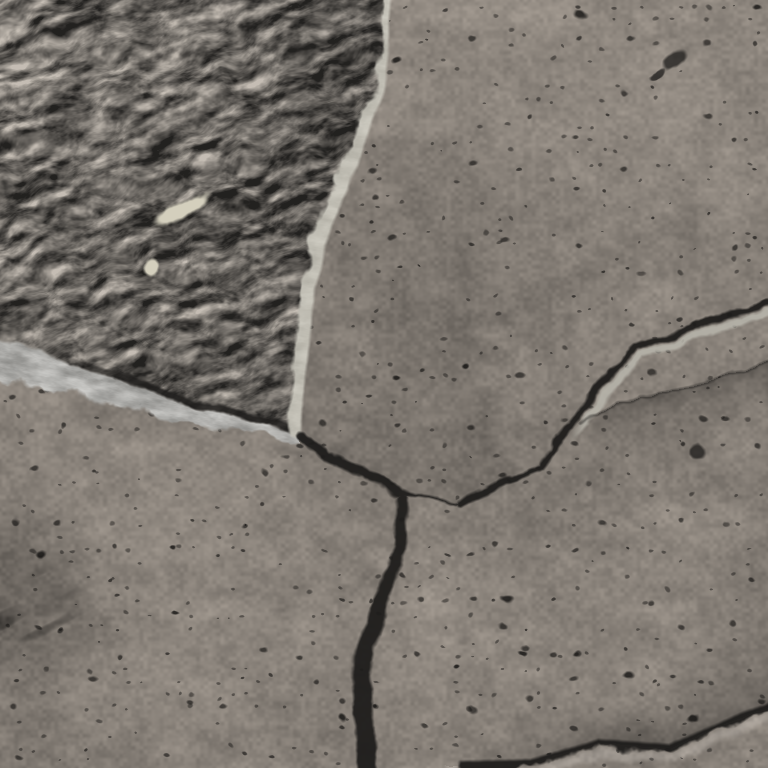
A Shadertoy shader for this texture:

```glsl
float hash(vec2 p) {
  return fract(sin(dot(p, vec2(127.1, 311.7))) * 43758.5453);
}

float noise(vec2 p) {
  vec2 i = floor(p), f = fract(p);
  f = f * f * (3. - 2. * f);
  return mix(mix(hash(i), hash(i + vec2(1, 0)), f.x),
             mix(hash(i + vec2(0, 1)), hash(i + vec2(1, 1)), f.x), f.y);
}

float fbm(vec2 p) {
  float sum = 0., amp = .533;
  for (int i = 0; i < 4; i++) {
    sum += amp * noise(p);
    p = mat2(1.6, 1.2, -1.2, 1.6) * p + 7.3;
    amp *= .5;
  }
  return sum;
}

// Signed distance to a polyline, positive on the left of its direction
float path(vec2 p, vec2 a, vec2 b, vec2 c, vec2 d, vec2 e) {
  vec2 pts[5] = vec2[5](a, b, c, d, e);
  float best = 9., side = 1.;
  for (int i = 0; i < 4; i++) {
    vec2 w = p - pts[i], s = pts[i + 1] - pts[i];
    float dist = length(w - s * clamp(dot(w, s) / dot(s, s), 0., 1.));
    if (dist < best) {
      best = dist;
      side = s.x * w.y < s.y * w.x ? -1. : 1.;
    }
  }
  return best * side;
}

float stroke(float dist, float halfWidth, float soft) {
  return 1. - smoothstep(halfWidth - soft, halfWidth + soft, abs(dist));
}

float blob(vec2 p, vec2 center, vec2 radius, float angle) {
  float c = cos(angle), s = sin(angle);
  return 1. - smoothstep(.7, 1.2, length(mat2(c, -s, s, c) * (p - center) / radius));
}

// Small holes scattered over a jittered grid
float pits(vec2 p, float density, float size) {
  vec2 cell = floor(p);
  vec2 center = .3 + .4 * vec2(hash(cell + 3.1), hash(cell + 8.7));
  float radius = size * (.4 + .6 * hash(cell + 5.5));
  float d = length((fract(p) - center) * vec2(.8, 1.1));
  return step(hash(cell), density) * (1. - smoothstep(radius * .5, radius * 1.4, d));
}

vec3 smoothStone(vec2 p, float upper) {
  float tone = mix(.515, .485, upper) + .13 * (fbm(p * vec2(7, 10)) - .5);
  tone += .12 * (fbm(p * vec2(38, 48) + 11.) - .5) + .07 * (noise(p * 190.) - .5);
  tone += upper * .05 * smoothstep(.65, .9, p.y);
  vec2 q = p - vec2(.02, .22);
  tone -= .1 * exp(-dot(q, q) * 110.);
  float wrinkle = noise(vec2(p.x * 18., p.y * 65. - p.x * 30.));
  tone -= .12 * smoothstep(.6, .9, wrinkle) * blob(p, vec2(0, .19), vec2(.11, .08), .3);
  return tone * vec3(1.04, .985, .925);
}

vec3 roughStone(vec2 p) {
  vec2 q = p + .012 * vec2(noise(p * 35.), noise(p * 35. + 9.));
  q = vec2(q.x, q.y - .25 * q.x) * vec2(36, 70);
  float flakes = fbm(q);
  float relief = flakes - fbm(q + vec2(-.15, .55));
  float tone = .4 + .55 * (flakes - .5) + .5 * relief;
  tone += .25 * (fbm(p * 9. + 2.) - .5) + .1 * (noise(p * 170.) - .5);
  tone -= .08 * smoothstep(.2, .42, p.x);
  return clamp(tone, .13, .75) * vec3(1.03, .99, .94);
}

void mainImage(out vec4 fragColor, in vec2 fragCoord) {
  vec2 uv = fragCoord / iResolution.xy;
  vec2 wobble = vec2(fbm(uv * 32.), fbm(uv * 32. + 17.)) - .5;
  vec2 p = uv + .014 * wobble;
  vec3 dark = vec3(.11, .105, .1), chalk = vec3(.77, .76, .72);

  // Outlines of the slabs
  float ridge = path(p, vec2(.506, 1.03), vec2(.495, .89), vec2(.414, .681),
    vec2(.397, .596), vec2(.382, .44));
  float ledge = path(p, vec2(-.05, .575), vec2(.07, .535), vec2(.195, .492),
    vec2(.27, .466), vec2(.382, .438));
  float leftCrack = path(p, vec2(.39, .434), vec2(.425, .403), vec2(.47, .388),
    vec2(.521, .357), vec2(.599, .345));
  float rightCrack = path(p, vec2(.599, .345), vec2(.703, .391), vec2(.755, .466),
    vec2(.827, .548), vec2(1.03, .616));
  float downCrack = path(p, vec2(.525, .35), vec2(.521, .284), vec2(.488, .199),
    vec2(.471, .128), vec2(.48, -.03));
  float baseCrack = path(p, vec2(.6, .004), vec2(.69, .006), vec2(.781, .032),
    vec2(.872, .026), vec2(1.03, .092));
  float lip = path(p, vec2(.755, .452), vec2(.8, .472), vec2(.885, .492),
    vec2(.93, .503), vec2(1.03, .538));

  // Stone faces, pits and soft shadows
  float above = p.x < .599 ? leftCrack : rightCrack;
  vec3 color = smoothStone(uv, smoothstep(-.004, .004, above) * step(.38, p.x));
  color *= 1. - .55 * pits(p * 30., .22, .13);
  color *= 1. - .4 * pits(p * 58. + 21., .2, .18);
  color *= 1. - .7 * pits(p * 13. + 1.7, .09, .085);
  float hole = blob(p, vec2(.878, .921), vec2(.017, .011), .8);
  hole = max(hole, blob(p, vec2(.857, .903), vec2(.012, .006), .4));
  hole = max(hole, blob(p, vec2(.911, .413), vec2(.01), 0.));
  color = mix(color, dark, .75 * hole);
  float lipShade = step(lip, 0.) * exp(-abs(lip) / .025) * smoothstep(.75, .79, p.x);
  float baseShade = step(0., baseCrack) * exp(-abs(baseCrack) / .05) * smoothstep(.6, .8, p.x);
  color *= 1. - .28 * lipShade - .25 * baseShade;

  // Broken face with pale chips
  float rough = smoothstep(-.003, .003, -ridge) * smoothstep(-.003, .003, ledge);
  color = mix(color, roughStone(uv), rough);
  float chip = max(blob(p, vec2(.237, .729), vec2(.04, .011), .5),
                   blob(p, vec2(.195, .651), vec2(.01, .012), 0.));
  color = mix(color, vec3(.83, .81, .74), chip);

  // Chalky edges
  float width = mix(.026, .007, min(p.x / .36, 1.)) + .01 * wobble.y;
  float streak = fbm(vec2(uv.x * 40. + uv.y * 30., uv.y * 95.)) - .5;
  float band = stroke(ledge + width, width, .003) * step(p.x, .388);
  color = mix(color, vec3(.7, .7, .69) + .4 * streak, .92 * band);
  float under = stroke(ledge - .005, .005, .003) * smoothstep(.02, .2, p.x) * step(p.x, .378);
  color = mix(color, dark, .85 * under);
  width = mix(.009, .005, smoothstep(.75, 1., p.y)) + .008 * wobble.x;
  color = mix(color, chalk + .15 * streak, .95 * stroke(ridge, width, .003));
  float rim = stroke(rightCrack + .012, .005, .003) * smoothstep(.74, .765, p.x);
  color = mix(color, chalk * .94, .85 * rim);
  color += .1 * stroke(baseCrack + .013, .006, .005);

  // Dark cracks
  float cracks = stroke(leftCrack, mix(.006, .0015, smoothstep(.51, .55, p.x)), .0025);
  cracks = max(cracks, stroke(rightCrack, .0045 + .004 * wobble.x, .0025));
  cracks = max(cracks, stroke(downCrack, mix(.012, .007, smoothstep(.05, .33, p.y)), .003));
  cracks = max(cracks, stroke(baseCrack, .005 + .012 * wobble.y, .003));
  cracks = max(cracks, .45 * stroke(lip, .002, .002));
  fragColor = vec4(mix(color, dark, .93 * cracks), 1);
}
```
